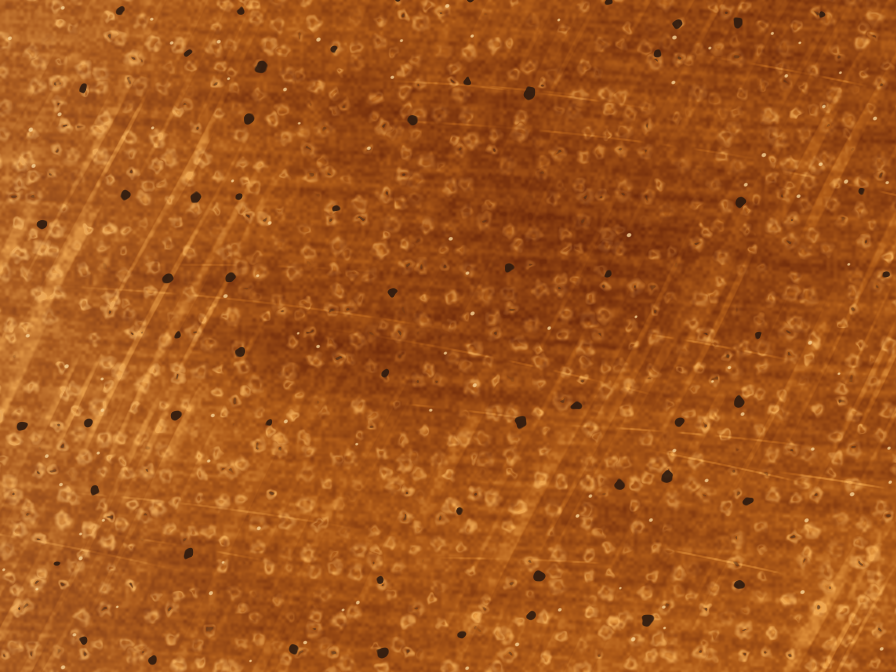
Give the GLSL for this texture, as a Shadertoy shader.

```glsl
#define SPOT_CELL 0.034
#define SPOT_GAIN 0.46
#define PIT_CELL 0.105
#define GLINT_CELL 0.055
#define SCRATCHES 18
#define STREAK_GAIN 0.42
#define HATCH_GAIN 0.34
#define GRAIN_GAIN 0.55
#define BASE_TONE 0.42

const vec3 UMBER = vec3(0.50, 0.215, 0.055);
const vec3 AMBER = vec3(0.69, 0.36, 0.095);
const vec3 HONEY = vec3(0.89, 0.58, 0.24);
const vec3 PIT_COLOR = vec3(0.17, 0.10, 0.06);
const vec3 GLINT_COLOR = vec3(0.98, 0.84, 0.60);

vec2 hash2(vec2 p) {
    vec3 q = fract(p.xyx * vec3(0.1031, 0.1030, 0.0973));
    q += dot(q, q.yzx + 33.33);
    return fract((q.xx + q.yz) * q.zy);
}

float noise(vec2 p) {
    vec2 i = floor(p), f = fract(p);
    f = f * f * (3.0 - 2.0 * f);
    vec2 e = vec2(0.0, 1.0);
    return mix(mix(hash2(i).x, hash2(i + e.yx).x, f.x),
               mix(hash2(i + e.xy).x, hash2(i + e.yy).x, f.x), f.y);
}

mat2 rotation(float a) {
    return mat2(cos(a), -sin(a), sin(a), cos(a));
}

// Pale round spots: x = halo, y = warm core, z = tiny dark hole
vec3 spots(vec2 p, float px) {
    vec2 cell = floor(p / SPOT_CELL);
    vec3 sum = vec3(0.0);
    for (int j = -1; j <= 1; j++)
    for (int i = -1; i <= 1; i++) {
        vec2 id = cell + vec2(i, j);
        vec2 h = hash2(id + 11.0), g = hash2(id + 57.0);
        float r = mix(0.008, 0.0145, h.x);
        float d = length(p - (id + 0.1 + 0.8 * g) * SPOT_CELL);
        float strength = smoothstep(0.05, 0.45, h.y) * (0.65 + 0.35 * g.x);
        float halo = 1.0 - smoothstep(0.55 * r, 1.15 * r, d);
        float core = 1.0 - smoothstep(0.2 * r, 0.55 * r, d);
        float hole = step(0.8, g.y) * (1.0 - smoothstep(0.001, 0.002 + px, d));
        sum = max(sum, vec3(halo, core, hole) * strength);
    }
    return sum;
}

// Sparse tilted specks, one at most per cell
float specks(vec2 p, float size, float share, float radius, float px) {
    vec2 id = floor(p / size);
    vec2 h = hash2(id + 91.0), g = hash2(id + 23.0);
    vec2 d = p - (id + 0.15 + 0.7 * g) * size;
    d = rotation(h.x * 2.0 + 0.3) * d * vec2(1.0, 0.75);
    float r = radius * mix(0.55, 1.2, h.y);
    float edge = length(d * vec2(0.8, 1.3));
    return step(h.x, share) * (1.0 - smoothstep(r - 0.5 * px, r + px, edge));
}

// Long, slightly bowed scratches falling to the right
float scratches(vec2 p, float aspect, float px) {
    float sum = 0.0;
    for (int i = 0; i < SCRATCHES; i++) {
        vec2 h = hash2(vec2(i, 7)), g = hash2(vec2(i, 31));
        vec2 s = p - vec2(h.x * aspect, 0.08 + 0.84 * h.y);
        float d = abs(s.y + mix(0.03, 0.22, g.x) * s.x + 0.12 * s.x * s.x);
        float reach = mix(0.12, 0.4, g.y);
        float ends = 1.0 - smoothstep(0.4 * reach, reach, abs(s.x));
        float broken = smoothstep(0.15, 0.6, noise(vec2(s.x * 35.0, i * 9)));
        float line = 1.0 - smoothstep(0.0004, 0.0012 + px, d);
        sum = max(sum, line * ends * broken * (0.5 + 0.5 * h.x));
    }
    return sum;
}

// Broad light and shadow across the surface
float shading(vec2 p) {
    vec2 center = (p - vec2(0.80, 0.66)) * vec2(1.9, 3.0);
    vec2 corner = (p - vec2(0.10, 0.05)) * vec2(3.0, 7.0);
    float s = -0.36 * exp(-dot(center, center)) - 0.2 * exp(-dot(corner, corner));
    s += 0.17 * (1.0 - smoothstep(0.0, 0.55, p.x));
    s -= 0.1 * smoothstep(0.8, 1.3, p.x) * smoothstep(0.4, 0.9, p.y);
    s += 0.05 * sin(p.y * 17.0 + 2.0 * sin(p.x * 3.0) + 1.0);
    return s + 0.04 * sin(p.x * 9.0 + p.y * 14.0);
}

void mainImage(out vec4 fragColor, in vec2 fragCoord) {
    float px = 1.0 / iResolution.y;
    vec2 p = fragCoord * px;
    float aspect = iResolution.x * px;

    // Fibres and fine slanted hatching
    vec2 fibre = rotation(-0.07) * p;
    float streak = 0.5 * noise(fibre * vec2(4.0, 75.0))
                 + 0.5 * noise(fibre * vec2(7.0, 150.0) + 40.0) - 0.5;
    vec2 slant = rotation(1.1) * p;
    slant.y += 0.004 * sin(slant.x * 9.0);
    float hatch = smoothstep(0.58, 0.9, noise(slant * vec2(5.0, 105.0) + 60.0));
    hatch *= 0.35 + 0.65 * smoothstep(0.3, 0.7, noise(p * 4.0 + 5.0));

    // Grain and ragged spots
    float grain = 0.6 * noise(p * 185.0) + 0.4 * noise(p * 95.0 + 30.0) - 0.5;
    vec2 ragged = vec2(noise(p * 120.0), noise(p * 120.0 + 70.0)) - 0.5;
    vec3 spot = spots(p + 0.008 * ragged, px);

    float tone = BASE_TONE + shading(p);
    tone += STREAK_GAIN * streak + HATCH_GAIN * hatch;
    tone += GRAIN_GAIN * grain * (0.8 + 0.7 * spot.x);
    tone += SPOT_GAIN * (spot.x - 0.5 * spot.y);
    tone += 0.36 * scratches(p, aspect, px);
    tone = clamp(tone, -0.15, 1.15);

    // Colour ramp, dusty halos and warm cores
    vec3 color = tone < 0.5 ? mix(UMBER, AMBER, tone * 2.0)
                            : mix(AMBER, HONEY, tone * 2.0 - 1.0);
    float dust = 0.6 * spot.x - 0.6 * spot.y + 0.5 * (1.0 - smoothstep(0.0, 0.5, p.x));
    color += vec3(-0.03, 0.01, 0.06) * dust;

    // Holes, pits and glints
    color = mix(color, PIT_COLOR * 1.6, 0.7 * spot.z);
    color = mix(color, PIT_COLOR, 0.9 * specks(p + 0.004 * ragged, PIT_CELL, 0.5, 0.0062, px));
    color = mix(color, GLINT_COLOR, 0.8 * specks(p + 3.0, GLINT_CELL, 0.22, 0.002, px));
    fragColor = vec4(color, 1.0);
}
```
